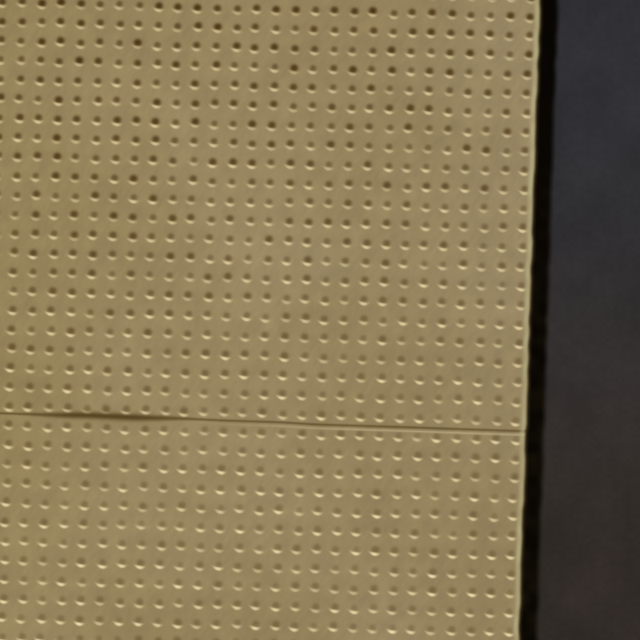
Reproduce this texture procedurally as a Shadertoy shader.

```glsl
// Tan perforated board with a slightly tilted grid of dimples, a seam, and a dark gap beside a grey wall.

float hash(vec2 p) {
    return fract(sin(dot(p, vec2(127.1, 311.7))) * 43758.5453);
}

float noise(vec2 p) {
    vec2 i = floor(p), f = fract(p);
    f = f * f * (3.0 - 2.0 * f);
    return mix(mix(hash(i), hash(i + vec2(1, 0)), f.x),
               mix(hash(i + vec2(0, 1)), hash(i + vec2(1, 1)), f.x), f.y);
}

float fbm(vec2 p) {
    float sum = 0.0, amp = 0.5;
    for (int i = 0; i < 4; i++) {
        sum += amp * noise(p);
        p = p * 2.03 + 17.0;
        amp *= 0.5;
    }
    return sum;
}

// Soft elliptical spot, 1 at its centre
float spot(vec2 p, vec2 radius) {
    p /= radius;
    return exp(-pow(dot(p, p), 1.4));
}

// Board surface: uneven tan with fine slanted grain
vec3 boardColor(vec2 p) {
    vec3 col = mix(vec3(0.575, 0.505, 0.345), vec3(0.625, 0.555, 0.41), fbm(p * 5.0));
    col += vec3(0.0, 0.0, 0.025) * (p.x - 0.4);
    col *= 0.98 + 0.07 * (fbm(vec2(p.x + 0.6 * p.y, p.y - 0.6 * p.x) * vec2(150.0, 60.0)) - 0.4);
    return col * (1.0 + 0.05 * (noise(p * 45.0) - 0.5));
}

// Dimples: a dark pit with a lit lower lip, pits fading down and to the right
vec3 addDimples(vec3 col, vec2 p) {
    vec2 grid = vec2(p.x + 0.033 * p.y, p.y - 0.028 * p.x) / vec2(0.0305, 0.03004) + vec2(0.35, 0.345);
    vec2 id = floor(grid);
    float wear = hash(id + 3.7);
    vec2 jitter = vec2(hash(id), hash(id + 9.2)) - 0.5;
    vec2 q = fract(grid) - 0.5 - 0.1 * jitter;

    float depth = mix(0.85, 0.3, smoothstep(0.0, 0.9, p.y + 0.25 * p.x)) * (0.65 + 0.6 * wear);
    float pit = spot(q - vec2(0.02, -0.09), vec2(0.19, 0.18) * (0.88 + 0.24 * wear));
    col = mix(col, vec3(0.30, 0.215, 0.09), pit * depth);

    float curve = q.y - 0.15 + 0.9 * q.x * q.x - 0.12 * q.x;
    float lip = spot(vec2(q.x + 0.02, curve), vec2(0.23, 0.095));
    float shine = mix(0.6, 0.9, p.y) * (0.6 + 0.55 * hash(id + 21.3));
    return mix(col, vec3(0.92, 0.85, 0.66), lip * shine);
}

// Seam: a wide shadow on the left thinning to a dark and light hairline
vec3 addSeam(vec3 col, vec2 p) {
    float s = p.y - 0.645 - 0.035 * p.x + 0.002 * (noise(vec2(p.x * 14.0, 2.0)) - 0.5);
    float gape = smoothstep(0.02, 0.14, p.x) * (1.0 - smoothstep(0.2, 0.32, p.x));
    float shadow = exp(-pow(s / (0.0021 + 0.0035 * gape), 2.0));
    col = mix(col, vec3(0.28, 0.21, 0.08), shadow * (0.5 + 0.3 * gape));
    float gleam = exp(-pow((s - 0.006) / 0.0018, 2.0));
    return mix(col, vec3(0.76, 0.70, 0.54), gleam * smoothstep(0.25, 0.6, p.x) * 0.55);
}

// Wall: cool grey above, warmer below, with faint blotches
vec3 wallColor(vec2 p) {
    vec3 col = mix(vec3(0.19, 0.19, 0.205), vec3(0.20, 0.175, 0.16), smoothstep(0.1, 0.9, p.y));
    col *= 0.88 + 0.25 * fbm(p * 12.0);
    return col * (0.97 + 0.06 * noise(p * 160.0));
}

void mainImage(out vec4 fragColor, in vec2 fragCoord) {
    vec2 p = fragCoord / iResolution.y;
    p.y = 1.0 - p.y; // measured downward from the top
    float px = 1.0 / iResolution.y;

    vec3 board = addSeam(addDimples(boardColor(p), p), p);

    // Distance to the right of the leaning board edge
    float edge = p.x - 0.844 + 0.033 * p.y + 0.002 * (noise(vec2(p.y * 50.0, 5.0)) - 0.5);
    float rim = exp(-pow((edge + 0.005) / 0.004, 2.0));
    board = mix(board, vec3(0.70, 0.68, 0.51), rim * (0.45 + 0.4 * noise(vec2(p.y * 70.0, 1.0))));

    // Gap: near black, browner toward the bottom
    vec3 gap = mix(vec3(0.03, 0.02, 0.01), vec3(0.10, 0.075, 0.03), p.y * noise(p * 60.0));
    gap = mix(vec3(0.18, 0.15, 0.08), gap, smoothstep(0.0, 0.007, edge));

    vec3 col = mix(gap, wallColor(p), smoothstep(0.021, 0.034, edge));
    col = mix(board, col, smoothstep(-0.0015 - px, 0.0015 + px, edge));
    fragColor = vec4(col, 1.0);
}
```
